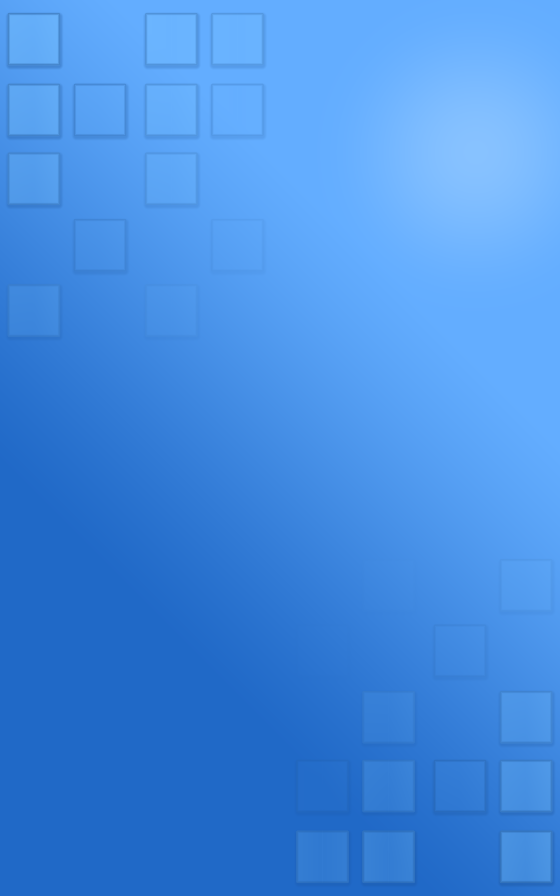
Give the GLSL for this background, as a WebGL 2 fragment shader.

```glsl
#version 300 es
precision highp float;

uniform vec2 u_resolution;
out vec4 fragColor;

const vec3 DEEP_BLUE = vec3(0.125, 0.41, 0.78);
const vec3 SKY_BLUE = vec3(0.39, 0.68, 1.0);
const vec3 GLOW_BLUE = vec3(0.53, 0.76, 1.0);
const vec3 GLASS = vec3(0.50, 0.79, 1.0);
const vec3 EDGE = vec3(0.09, 0.29, 0.54);
const float HALF_TILE = 0.047;
const int COLUMNS = 4;
const int ROWS = 5;

// One bit per column, one entry per row counted from the corner
const int ROW_BITS[ROWS] = int[ROWS](13, 15, 5, 10, 5);

float boxDistance(vec2 p, float halfSize, float radius) {
    vec2 d = abs(p) - halfSize + radius;
    return length(max(d, 0.0)) + min(max(d.x, d.y), 0.0) - radius;
}

// Diagonal sweep with a soft light near the upper right
vec3 backdrop(vec2 p) {
    float sweep = clamp((p.x - p.y + 0.83) / 1.04, 0.0, 1.0);
    vec3 color = mix(DEEP_BLUE, SKY_BLUE, mix(sweep, smoothstep(0.0, 1.0, sweep), 0.35));
    float glow = 1.0 - smoothstep(0.0, 0.29, length(p - vec2(0.85, 0.272)));
    return mix(color, GLOW_BLUE, glow);
}

// Slightly uneven grid, measured from a corner
vec2 tileCenter(float column, float row) {
    vec2 wobble = vec2(-0.0036 * sin(column * 2.1), 0.0058 * sin(row * 0.9));
    return vec2(0.0605, 0.070) + vec2(0.1212, 0.1218) * vec2(column, row) + wobble;
}

// Glass square: drop shadow, two-part sheen and dark rim
vec3 drawTile(vec3 color, vec2 q, float opacity, float brightness, float pixel) {
    float dist = boxDistance(q, HALF_TILE, 0.003);
    float inside = 1.0 - smoothstep(-0.5 * pixel, 0.5 * pixel, dist);
    float shadowDist = boxDistance(q - vec2(0.001, 0.003), HALF_TILE, 0.004);
    float shadow = (1.0 - smoothstep(-0.001, 0.006, shadowDist)) * (1.0 - inside);
    float rim = inside * smoothstep(-0.0055, -0.001, dist);

    float rightHalf = smoothstep(-0.5 * pixel, 0.5 * pixel, q.x);
    float ramp = fract(clamp(q.x / HALF_TILE, -0.99, 0.99));
    float sheen = brightness * (0.75 + 0.25 * mix(1.0 - ramp, ramp, rightHalf));

    color = mix(color, EDGE, 0.30 * shadow * opacity);
    color = mix(color, GLASS, inside * sheen * opacity);
    return mix(color, EDGE, 0.42 * rim * opacity);
}

// A corner cluster; turned clusters start from the opposite corner
vec3 drawCluster(vec3 color, vec2 p, vec2 size, bool turned, vec2 fade, float pixel) {
    for (int row = 0; row < ROWS; row++) {
        for (int column = 0; column < COLUMNS; column++) {
            if (((ROW_BITS[row] >> column) & 1) == 0) continue;
            vec2 cell = vec2(float(column), float(row));
            vec2 center = tileCenter(cell.x, cell.y);
            if (turned) center = size - center;
            float opacity = clamp(1.03 - dot(cell, fade), 0.04, 1.0);
            float brightness = (row & column & 1) == 1 ? 0.10 : 0.36;
            color = drawTile(color, p - center, opacity, brightness, pixel);
        }
    }
    return color;
}

void main() {
    // Width is one unit; y runs down from the top edge
    vec2 size = u_resolution / u_resolution.x;
    vec2 p = gl_FragCoord.xy / u_resolution.x;
    p.y = size.y - p.y;
    float pixel = 1.0 / u_resolution.x;

    vec3 color = backdrop(p);
    color = drawCluster(color, p, size, false, vec2(0.14, 0.14), pixel);
    color = drawCluster(color, p, size, true, vec2(0.14, 0.20), pixel);
    fragColor = vec4(color, 1.0);
}
```
